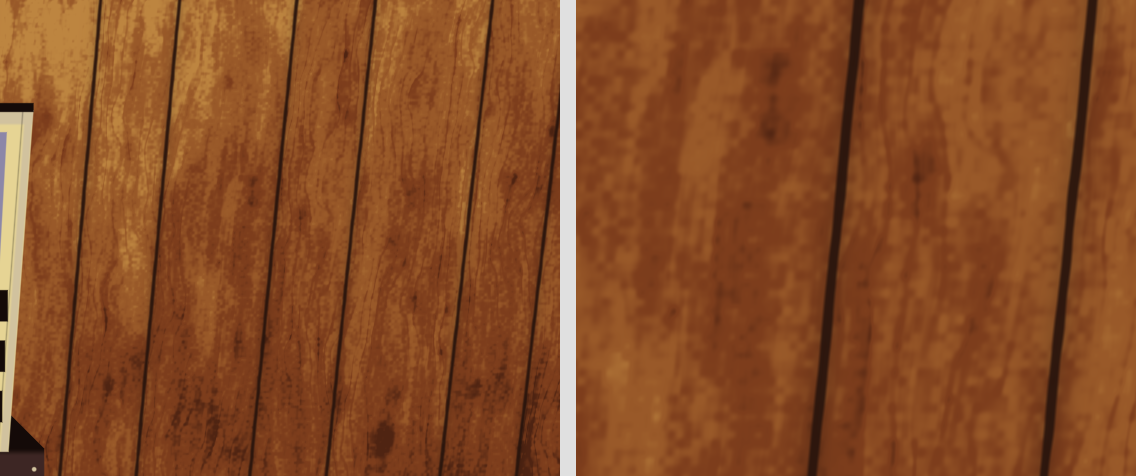
Left, the full canvas; right, a detail of the centre.
This texture is drawn by a Shadertoy shader. Its source:

```glsl
const vec3 UMBER = vec3(0.31, 0.14, 0.07);
const vec3 BROWN = vec3(0.49, 0.24, 0.11);
const vec3 AMBER = vec3(0.60, 0.35, 0.16);
const vec3 HONEY = vec3(0.74, 0.52, 0.25);
const vec3 GROOVE = vec3(0.16, 0.08, 0.05);
const vec3 CREAM = vec3(0.90, 0.83, 0.58);
const vec3 TRIM = vec3(0.82, 0.76, 0.62);
const vec3 BLACK = vec3(0.08, 0.04, 0.03);

float hash(vec2 p) {
    vec3 q = fract(p.xyx * vec3(0.1031, 0.1030, 0.0973));
    q += dot(q, q.yzx + 33.33);
    return fract((q.x + q.y) * q.z);
}

float noise(vec2 p) {
    vec2 i = floor(p), f = fract(p);
    f = f * f * (3.0 - 2.0 * f);
    return mix(mix(hash(i), hash(i + vec2(1, 0)), f.x),
               mix(hash(i + vec2(0, 1)), hash(i + vec2(1, 1)), f.x), f.y);
}

float fbm(vec2 p) {
    float sum = 0.0, amp = 0.53;
    for (int i = 0; i < 4; i++) {
        sum += amp * noise(p);
        p = p * 2.03 + 17.3;
        amp *= 0.5;
    }
    return sum;
}

// Coverage of a shape from its signed distance
float fill(float dist, float soft) {
    return 1.0 - smoothstep(-soft, soft, dist);
}

float box(vec2 p, vec2 halfSize) {
    vec2 e = abs(p) - halfSize;
    return max(e.x, e.y);
}

vec3 woodRamp(float tone) {
    vec3 c = mix(UMBER, BROWN, smoothstep(0.0, 0.33, tone));
    c = mix(c, AMBER, smoothstep(0.33, 0.66, tone));
    return mix(c, HONEY, smoothstep(0.66, 1.0, tone));
}

// Soft dark marks, one candidate per cell, stretched along the grain
float knots(vec2 p) {
    vec2 cell = floor(p);
    float mark = 0.0;
    for (int j = -1; j <= 1; j++)
    for (int i = -1; i <= 1; i++) {
        vec2 id = cell + vec2(i, j);
        vec2 d = p - id - vec2(hash(id + 3.7), hash(id + 9.1));
        float size = 0.06 + 0.13 * hash(id + 5.3);
        mark += step(0.62, hash(id)) * exp(-dot(d, d) / (size * size));
    }
    return mark;
}

// p: position on the sheet, board: index, light: broad tone
vec3 wood(vec2 p, float board, float light) {
    vec2 q = p + vec2(board * 3.17, board * 1.73);
    float warp = fbm(q * vec2(10.0, 4.0));
    float blotch = fbm(q * vec2(13.0, 6.0) + warp);
    float streak = fbm(vec2(q.x * 60.0 + warp * 3.0, q.y * 5.0));
    float fiber = noise(vec2(q.x * 190.0 + warp * 9.0, q.y * 28.0));
    float rings = pow(0.5 + 0.5 * sin(q.x * 330.0 + warp * 38.0), 6.0);
    float fleck = smoothstep(0.6, 0.85, noise(vec2(q.x * 55.0 + warp * 4.0, q.y * 11.0)));
    float tone = light + 0.55 * (blotch - 0.5) + 0.4 * (streak - 0.5);
    tone += 0.12 * (fiber - 0.5) + 0.20 * (noise(p * 190.0) - 0.5);
    tone += 0.10 * (noise(p * 85.0) - 0.5);
    tone -= 0.12 * rings * smoothstep(0.4, 0.6, warp) + 0.13 * fleck;
    tone -= 0.30 * knots(q * vec2(13.0, 7.0));
    return woodRamp(tone);
}

// Plinth and cream cabinet; d is measured down from the top edge
vec3 cabinet(vec3 color, vec2 d, float soft) {
    float plinth = max(d.x - 0.079, 0.722 + d.x - d.y);
    vec3 plinthColor = mix(BLACK, vec3(0.24, 0.15, 0.14), smoothstep(0.80, 0.815, d.y));
    color = mix(color, plinthColor, fill(plinth, soft));
    color = mix(color, TRIM, fill(length(d - vec2(0.061, 0.838)) - 0.004, soft));
    float side = d.x - 0.060 + 0.073 * (d.y - 0.195);
    float body = max(side, max(0.197 - d.y, d.y - 0.807));
    vec3 face = mix(CREAM, TRIM, fill(abs(side + 0.008) - 0.007, 0.003));
    face = mix(face, TRIM, fill(d.y - 0.222, 0.003));
    face *= 1.0 - 0.3 * fill(abs(side + 0.019) - 0.001, 0.002);
    float pane = max(d.x - 0.012 + 0.055 * (d.y - 0.24), 0.236 - d.y);
    face = mix(face, vec3(0.55, 0.53, 0.66), fill(pane, soft));
    for (int i = 0; i < 3; i++) {
        float k = float(i);
        vec2 center = vec2(0.006 - 0.004 * k, 0.546 + 0.090 * k);
        face = mix(face, BLACK, fill(box(d - center, vec2(0.008 - 0.001 * k, 0.028)), soft));
    }
    color = mix(color, face, fill(body, soft));
    return mix(color, BLACK, fill(box(d - vec2(0.0, 0.192), vec2(0.060, 0.008)), soft));
}

void mainImage(out vec4 fragColor, in vec2 fragCoord) {
    vec2 uv = fragCoord / iResolution.xy;
    vec2 d = vec2(fragCoord.x, iResolution.y - fragCoord.y) / iResolution.x;
    float soft = 0.9 / iResolution.x;
    float drop = 1.0 - uv.y;

    // Leaning boards: narrow and wide alternate within each period
    const float period = 0.350, narrow = 0.1406;
    float x = (uv.x + 0.068 * drop) / (1.0 - 0.03 * drop);
    float s = (x - 0.180) / period;
    float local = fract(s) * period;
    float board = 2.0 * floor(s) + step(narrow, local) + 4.0;
    float gap = min(min(local, period - local), abs(local - narrow));

    // Warm light from the upper left, shade beside the cabinet
    float light = 0.31 + 0.32 * uv.y + 0.28 * uv.y * (1.0 - uv.x) + 0.06 * (1.0 - uv.x);
    light += 0.06 * (hash(vec2(board, 4.0)) - 0.5);
    vec2 shade = (d - vec2(0.07, 0.25)) / vec2(0.07, 0.05);
    light -= 0.16 * exp(-dot(shade, shade));
    vec3 color = wood(vec2(x, d.y), board, light);

    // Grooves with a soft shoulder and uneven width
    float halfWidth = 0.0024 + 0.0010 * noise(vec2(board, d.y * 50.0));
    color *= 1.0 - 0.22 * exp(-gap * 160.0);
    color = mix(color, GROOVE, 0.93 * fill(gap - halfWidth, soft + 0.0008));

    fragColor = vec4(cabinet(color, d, soft), 1.0);
}
```
